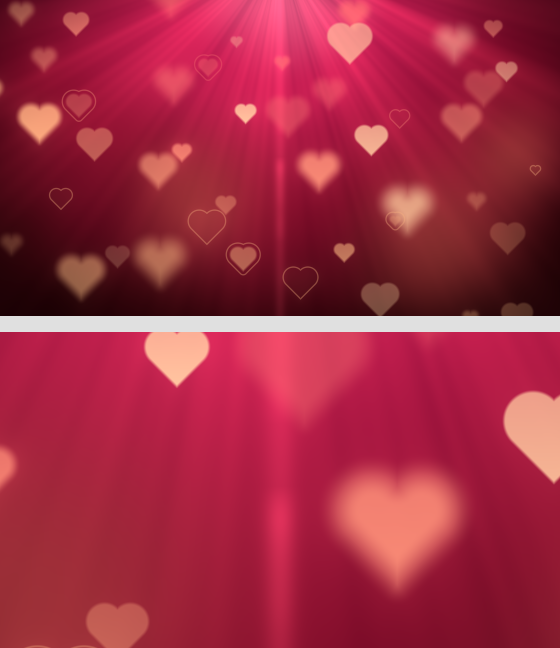
Top: the whole. Bottom: its middle third, enlarged.
This background is drawn by a Shadertoy shader. Its source:

```glsl
// Soft and sharp glowing hearts drifting in crimson light with rays from above
#define HEART_COUNT 46
#define HEART_MIN 0.022
#define HEART_MAX 0.122
#define RAY_DENSITY 6.5
#define RAY_STRENGTH 0.5
#define RIM_GAP 0.012
#define DARK vec3(0.17, 0.01, 0.03)
#define CRIMSON vec3(0.52, 0.05, 0.17)
#define ROSE vec3(0.82, 0.13, 0.34)
#define PINK vec3(0.98, 0.38, 0.55)
#define CORAL vec3(0.97, 0.42, 0.43)
#define GOLD vec3(0.98, 0.73, 0.51)

vec2 hash2(vec2 p) {
    vec3 q = fract(p.xyx * vec3(0.1031, 0.1030, 0.0973));
    q += dot(q, q.yzx + 33.33);
    return fract((q.xx + q.yz) * q.zy);
}

float gradientNoise(vec2 p) {
    vec2 i = floor(p), f = fract(p);
    vec2 u = f * f * f * (f * (f * 6.0 - 15.0) + 10.0);
    vec2 e = vec2(0.0, 1.0);
    float a = dot(hash2(i) * 2.0 - 1.0, f);
    float b = dot(hash2(i + e.yx) * 2.0 - 1.0, f - e.yx);
    float c = dot(hash2(i + e.xy) * 2.0 - 1.0, f - e.xy);
    float d = dot(hash2(i + e.yy) * 2.0 - 1.0, f - e.yy);
    return mix(mix(a, b, u.x), mix(c, d, u.x), u.y);
}

// Signed distance to a heart with its tip at the origin, 1.1 tall
float heartDistance(vec2 p) {
    p.x = abs(p.x);
    if (p.x + p.y > 1.0) return length(p - vec2(0.25, 0.75)) - sqrt(2.0) / 4.0;
    vec2 notch = p - vec2(0.0, 1.0);
    vec2 side = p - 0.5 * max(p.x + p.y, 0.0);
    return sqrt(min(dot(notch, notch), dot(side, side))) * sign(p.x - p.y);
}

float lampDistance(vec2 p, float aspect) {
    return length((p - vec2(0.5 * aspect, 1.04)) * vec2(0.85, 1.0));
}

vec3 backdrop(vec2 p, float aspect) {
    float d = lampDistance(p, aspect) + 0.08 * gradientNoise(p * 3.0);
    vec3 col = mix(PINK, ROSE, smoothstep(0.0, 0.32, d));
    col = mix(col, CRIMSON, smoothstep(0.25, 0.75, d));
    col = mix(col, DARK, smoothstep(0.65, 1.17, d));

    // Fan of light rays, broad and fine
    vec2 q = p - vec2(0.5 * aspect, 1.15);
    float angle = atan(q.x, -q.y);
    float ray = gradientNoise(vec2(angle * RAY_DENSITY, 3.5))
              + 0.4 * gradientNoise(vec2(angle * RAY_DENSITY * 4.0, 8.5));
    col += RAY_STRENGTH * vec3(0.6, 0.2, 0.24) * ray * exp(-1.3 * d);

    // Large warm glows
    for (int i = 0; i < 3; i++) {
        float k = float(i);
        vec2 center = vec2(aspect * fract(0.78 + 0.57 * k), 0.25 + 0.13 * k);
        float r = length(p - center) / (0.23 - 0.04 * k);
        col = mix(col, vec3(0.68, 0.31, 0.25), 0.5 * exp(-r * r));
    }

    // Broken vertical streak
    float streak = exp(-pow(q.x / 0.016, 2.0));
    streak *= 0.2 + 0.6 * max(gradientNoise(vec2(2.5, p.y * 11.0)), 0.0);
    return col + streak * vec3(0.5, 0.2, 0.25);
}

void mainImage(out vec4 fragColor, in vec2 fragCoord) {
    float aspect = iResolution.x / iResolution.y;
    float pixel = 1.0 / iResolution.y;
    vec2 p = fragCoord * pixel;
    vec3 col = backdrop(p, aspect);

    // Scattered hearts, the early ones out of focus
    for (int i = 0; i < HEART_COUNT; i++) {
        float k = float(i);
        vec2 rnd = hash2(vec2(k, 17.0)), look = hash2(vec2(k, 53.0));
        vec2 spot = fract(0.5 + k * vec2(0.7549, 0.5698));
        spot += 0.08 * (rnd.yx - 0.5);
        vec2 tip = vec2(spot.x * aspect, pow(max(spot.y, 0.0), 0.8) * 1.08 - 0.08);
        float size = mix(HEART_MIN, HEART_MAX, rnd.x);
        bool focused = i > HEART_COUNT / 2;
        float blur = focused ? 1.2 * pixel + 0.001 : size * mix(0.12, 0.36, look.y);

        vec2 local = (p - tip) / size;
        float d = heartDistance(local) * size;
        float lamp = lampDistance(tip, aspect);
        vec3 tint = mix(CORAL, GOLD, smoothstep(0.3, 0.95, lamp));
        tint = mix(tint, vec3(1.0, 0.89, 0.69), 0.7 * step(0.84, look.y));

        float alpha = mix(0.3, 0.95, look.x) * mix(0.6, 1.0, smoothstep(0.0, 0.6, tip.y));
        bool hollow = i % 9 == 8;
        float fill = smoothstep(blur, -blur, d) * alpha * (1.05 - 0.15 * local.y);
        col = mix(col, tint, clamp(hollow ? 0.06 * fill : fill, 0.0, 1.0));

        // Faint halo and thin rim
        col += 0.1 * alpha * tint * exp(-max(d, 0.0) / (0.25 * size)) * (focused ? 0.3 : 1.0);
        if (hollow || (focused && i % 5 == 0)) {
            float gap = hollow ? 0.0 : RIM_GAP;
            float rim = smoothstep(0.001 + pixel, 0.0, abs(d - gap));
            col = mix(col, tint, 0.35 * rim);
        }
    }

    // Darkened corners
    vec2 v = fragCoord / iResolution.xy - 0.5;
    col *= 1.0 - 0.35 * smoothstep(0.2, 0.5, dot(v, v));
    fragColor = vec4(clamp(col, 0.0, 1.0), 1.0);
}
```
